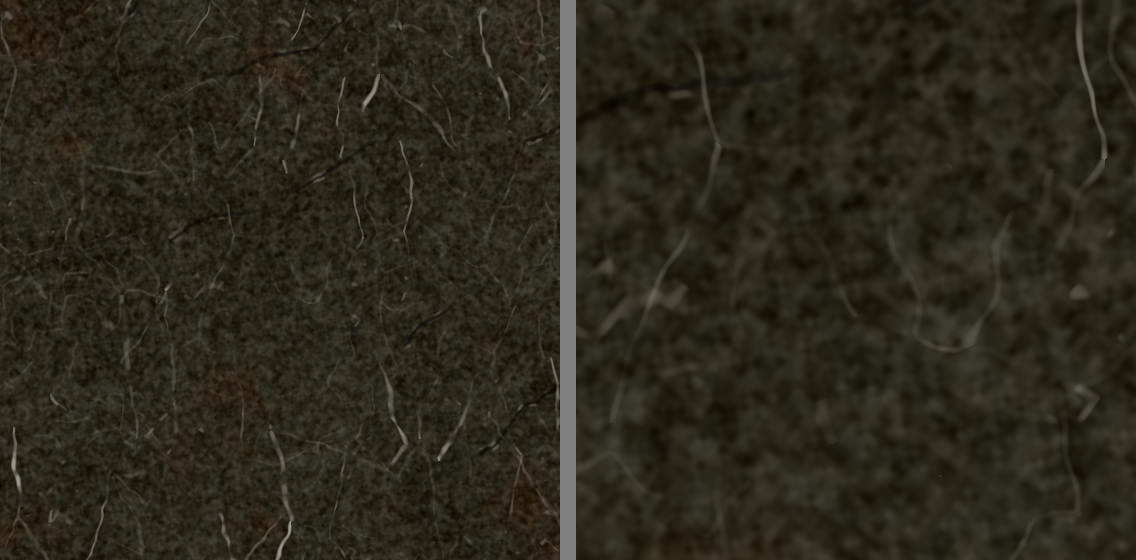
Left, the full canvas; right, a detail of the centre.
Write a WebGL 1 fragment shader that draws this texture.

```glsl
precision highp float;
uniform vec2 u_resolution;

#define STONE vec3(0.161, 0.149, 0.100)
#define GRAIN_TINT vec3(0.95, 1.0, 0.98)
#define RUST vec3(0.022, -0.012, -0.020)
#define VEIN vec3(0.62, 0.60, 0.56)
#define GRAIN_CONTRAST 0.29
#define VEIN_WIDTH 0.0042
#define BRANCH_WIDTH 0.0030
#define WEB_WIDTH 0.0030
#define CRACK_WIDTH 0.0045

float hash(vec2 p) {
  vec3 q = fract(vec3(p.xyx) * 0.1031);
  q += dot(q, q.yzx + 33.33);
  return fract((q.x + q.y) * q.z);
}

vec2 hash2(vec2 p) {
  return vec2(hash(p + 17.0), hash(p + 91.0));
}

// Value noise on a turned lattice, so that it shows no upright grid
float noise(vec2 p) {
  p = mat2(0.8, 0.6, -0.6, 0.8) * p;
  vec2 i = floor(p), f = fract(p);
  f = f * f * (3.0 - 2.0 * f);
  return mix(mix(hash(i), hash(i + vec2(1.0, 0.0)), f.x),
             mix(hash(i + vec2(0.0, 1.0)), hash(i + 1.0), f.x), f.y);
}

vec2 warp(vec2 p, float scale) {
  return vec2(noise(p * scale + 5.0), noise(p * scale + 47.0)) - 0.5;
}

// Nearest Voronoi border: distance, random value of the border, unit normal
vec4 border(vec2 p, mat2 stretch, float seed) {
  vec2 q = stretch * p + seed;
  vec2 cell = floor(q), f = fract(q);
  vec2 home = vec2(0.0), toHome = vec2(9.0);
  for (int y = -1; y <= 1; y++)
    for (int x = -1; x <= 1; x++) {
      vec2 o = vec2(x, y);
      vec2 r = o + hash2(cell + o) - f;
      if (dot(r, r) < dot(toHome, toHome)) { toHome = r; home = o; }
    }
  vec4 best = vec4(9.0, 0.0, 1.0, 0.0);
  for (int y = -2; y <= 2; y++)
    for (int x = -2; x <= 2; x++) {
      vec2 o = home + vec2(x, y);
      vec2 r = o + hash2(cell + o) - f;
      vec2 d = r - toHome;
      if (dot(d, d) > 0.0001) {
        vec2 n = normalize(d);
        vec2 slope = n * stretch;
        float t = dot(0.5 * (r + toHome), n) / length(slope);
        if (t < best.x)
          best = vec4(t, hash(2.0 * cell + home + o + 7.0), normalize(slope));
      }
    }
  return best;
}

float line(float d, float width) {
  return 1.0 - smoothstep(width * 0.2, width + 0.5 / u_resolution.y, d);
}

// Broken, mostly steep light veins with dark margins
vec3 addVeins(vec3 color, vec2 p, vec2 bent, mat2 stretch, float seed, float width, float gain) {
  vec4 vein = border(bent, stretch, seed);
  float steep = smoothstep(0.6, 0.92, abs(vein.z));
  float strength = gain * smoothstep(0.35, 0.85, vein.y) * mix(0.22, 1.0, steep);
  strength *= smoothstep(0.2, 0.5, noise(p * 4.0 + seed));
  float broken = smoothstep(0.25, 0.65, 0.6 * noise(p * 38.0 + seed) + 0.4 * noise(p * 85.0));
  width *= 0.6 + 0.8 * noise(p * 30.0 + 52.0);
  color *= 1.0 - 0.22 * strength * exp(-vein.x / 0.012);
  return mix(color, VEIN, strength * (0.15 + 0.85 * broken) * line(vein.x, width));
}

void main() {
  vec2 p = gl_FragCoord.xy / u_resolution.y;
  vec2 bent = p + 0.022 * warp(p, 13.0) + 0.007 * warp(p, 55.0);

  // Fine stone grain over soft clouds
  float grain = 0.40 * noise(p * 115.0) + 0.28 * noise(p * 205.0 + 30.0)
              + 0.17 * noise(bent * 48.0 + 11.0) + 0.15 * noise(bent * 8.0 + 3.0) - 0.5;
  vec3 color = STONE + GRAIN_CONTRAST * grain * GRAIN_TINT;

  // Rusty patches and slight shifts of hue
  float rust = smoothstep(0.6, 0.88, 0.65 * noise(bent * 6.0 + 20.0) + 0.35 * noise(bent * 24.0));
  color += rust * RUST;
  color += (noise(p * 60.0 + 70.0) - 0.5) * vec3(0.010, 0.002, -0.014);

  // Faint web of hairlines
  vec4 web = border(bent + 0.014 * warp(p, 30.0), mat2(17.0, 0.0, 2.0, 13.0), 40.0);
  float webPatch = smoothstep(0.2, 0.6, noise(p * 6.0 + 60.0));
  float hair = line(web.x, WEB_WIDTH) * smoothstep(0.25, 0.9, web.y) * webPatch;
  color += 0.095 * hair * (0.3 + noise(p * 50.0 + 8.0));

  // Dark slanting cracks with sparse light crumbs
  vec4 crack = border(bent, mat2(1.51, -2.16, 0.97, 3.36), 12.0);
  float slant = smoothstep(0.75, 0.95, abs(dot(crack.zw, vec2(-0.54, 0.84))));
  float open = slant * smoothstep(0.45, 0.75, crack.y) * smoothstep(0.25, 0.55, noise(p * 11.0 + 33.0));
  color *= 1.0 - 0.5 * open * line(crack.x, CRACK_WIDTH);
  float crumbs = smoothstep(0.62, 0.9, noise(p * 62.0 + 15.0));
  color = mix(color, VEIN, 0.4 * crumbs * open * line(abs(crack.x - CRACK_WIDTH), CRACK_WIDTH));

  // Main veins and their thinner branches
  color = addVeins(color, p, bent, mat2(7.5, 0.0, 1.5, 3.8), 25.0, VEIN_WIDTH, 1.0);
  color = addVeins(color, p, bent, mat2(11.0, 0.0, -2.0, 6.0), 63.0, BRANCH_WIDTH, 0.6);

  // Scattered pale specks
  float speck = smoothstep(0.84, 1.0, noise(bent * 75.0 + 130.0)) * smoothstep(0.4, 0.75, noise(p * 8.0 + 140.0));
  color = mix(color, VEIN, 0.4 * speck);

  gl_FragColor = vec4(max(color, vec3(0.03, 0.025, 0.01)), 1.0);
}
```
